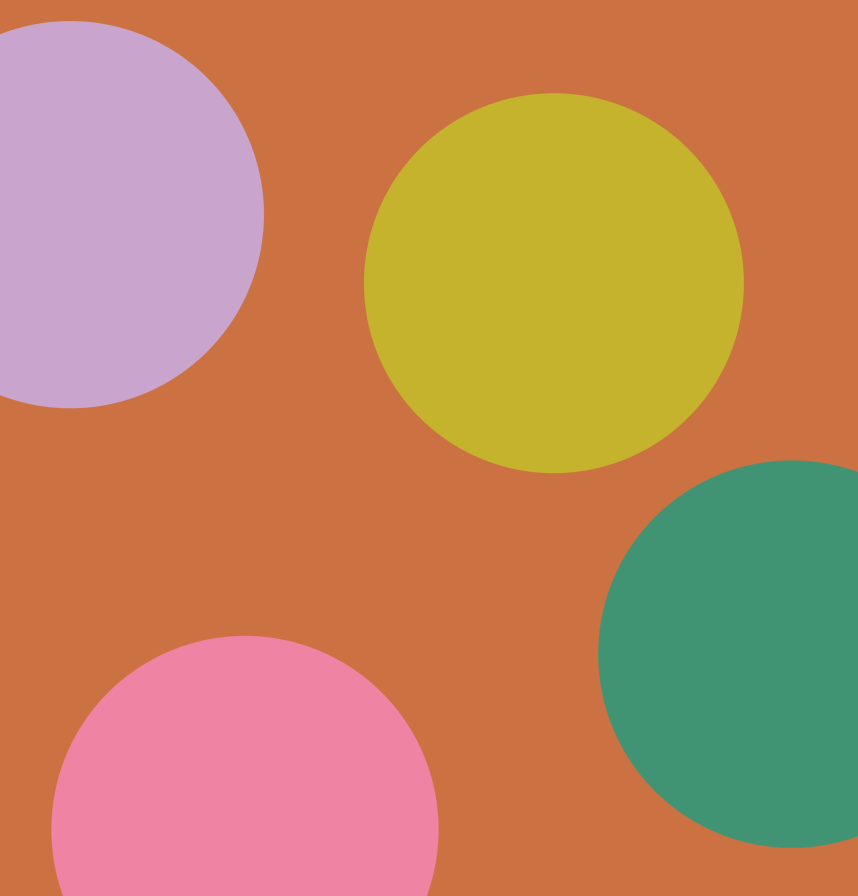
Write a WebGL 2 fragment shader that draws this background.

```glsl
#version 300 es
precision highp float;

uniform vec2 u_resolution;
out vec4 fragColor;

// Coverage of a disc with an edge about one pixel wide
float disc(vec2 p, vec2 center, float radius) {
    float edge = 0.75 / u_resolution.y;
    return 1.0 - smoothstep(-edge, edge, length(p - center) - radius);
}

void main() {
    // Canvas height is one unit
    vec2 p = gl_FragCoord.xy / u_resolution.y;

    // Terracotta ground
    vec3 color = vec3(0.800, 0.443, 0.255);

    // Lilac, mustard, green and pink discs
    color = mix(color, vec3(0.788, 0.647, 0.808), disc(p, vec2(0.0785, 0.7604), 0.2161));
    color = mix(color, vec3(0.776, 0.702, 0.176), disc(p, vec2(0.6182, 0.6839), 0.2120));
    color = mix(color, vec3(0.255, 0.580, 0.451), disc(p, vec2(0.8838, 0.2699), 0.2162));
    color = mix(color, vec3(0.937, 0.514, 0.639), disc(p, vec2(0.2734, 0.0742), 0.2161));

    fragColor = vec4(color, 1.0);
}
```
